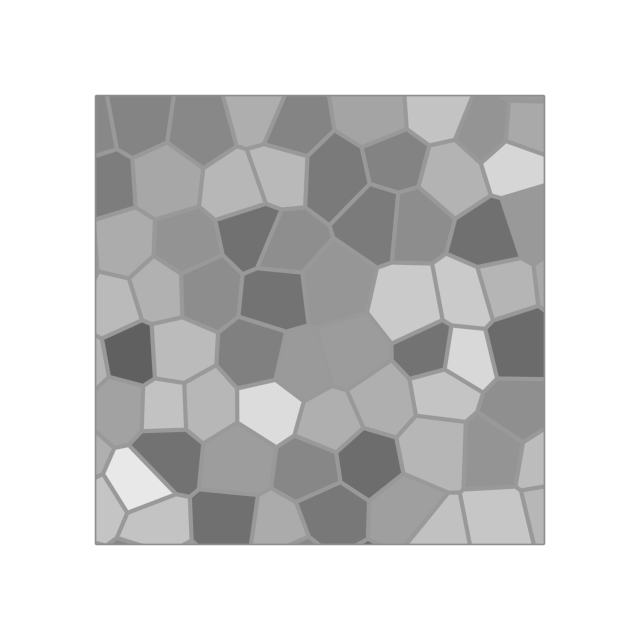
Write a WebGL 2 fragment shader that draws this pattern.

```glsl
#version 300 es
precision highp float;
// A square panel of grey Voronoi cells with even mid-grey joints on white.
// Sites are jittered on a staggered grid; joints use the exact distance to
// cell borders. The plain white margin makes opposite canvas edges continue.

uniform vec2 u_resolution;
out vec4 outColor;

const vec3 PAPER = vec3(1.0);
const vec3 JOINT = vec3(0.60);
const vec3 FRAME = vec3(0.56);

const float PANEL_HALF = 0.352;    // half side of the panel
const float PANEL_ROUND = 0.003;   // corner radius of the panel
const float FRAME_WIDTH = 0.0026;
const float JOINT_WIDTH = 0.0066;
const float CELL_SIZE = 0.0908;    // mean spacing of the sites
const float JITTER = 0.66;         // share of a grid square a site may roam
const float STAGGER = 0.4;         // sideways shift of every other row
const float MEAN_GREY = 0.62;
const float GREY_SPREAD = 0.33;

// Integer hash of a grid square: two values from 0 to 1.
vec2 hash2(ivec2 square, uint seed) {
    uvec2 v = uvec2(square + 1024) * 1664525u + 1013904223u + seed * 747796405u;
    v.x += v.y * 1664525u;
    v.y += v.x * 1664525u;
    v ^= v >> 16u;
    v.x += v.y * 1664525u;
    v.y += v.x * 1664525u;
    v ^= v >> 16u;
    return vec2(v >> 8u) / 16777216.0;
}

// Position of the site that belongs to a grid square.
vec2 sitePosition(ivec2 square, float jitter, float stagger) {
    float shift = stagger * (float(square.y & 1) - 0.5);
    vec2 offset = (hash2(square, 3u) - 0.5) * jitter;
    return vec2(square) + 0.5 + vec2(shift, 0.0) + offset;
}

// Grid square whose site lies nearest to p.
ivec2 nearestSquare(vec2 p) {
    ivec2 base = ivec2(floor(p));
    ivec2 nearest = base;
    float best = 1e5;
    for (int y = -2; y <= 2; y++) {
        for (int x = -2; x <= 2; x++) {
            ivec2 square = base + ivec2(x, y);
            vec2 toSite = sitePosition(square, JITTER, STAGGER) - p;
            float d = dot(toSite, toSite);
            if (d < best) {
                best = d;
                nearest = square;
            }
        }
    }
    return nearest;
}

// Distance from p to the closest border of the given cell.
float borderDistance(vec2 p, ivec2 cell) {
    vec2 site = sitePosition(cell, JITTER, STAGGER);
    float closest = 1e5;
    for (int y = -2; y <= 2; y++) {
        for (int x = -2; x <= 2; x++) {
            if (x == 0 && y == 0) continue;
            vec2 other = sitePosition(cell + ivec2(x, y), JITTER, STAGGER);
            float d = dot(0.5 * (site + other) - p, normalize(other - site));
            closest = min(closest, d);
        }
    }
    return closest;
}

// Signed distance to a square with rounded corners.
float roundedSquare(vec2 p, float halfSide, float radius) {
    vec2 q = abs(p) - halfSide + radius;
    return length(max(q, 0.0)) + min(max(q.x, q.y), 0.0) - radius;
}

// Grey of a cell: two hashes averaged, so middle tones are commonest.
vec3 cellColor(ivec2 cell) {
    vec2 h = hash2(cell, 11u);
    return vec3(MEAN_GREY + GREY_SPREAD * (h.x + h.y - 1.0));
}

// Smooth coverage: 0 below the edge, 1 above it.
float coverage(float d, float pixel) {
    return smoothstep(-0.75 * pixel, 0.75 * pixel, d);
}

void main() {
    vec2 p = fract(gl_FragCoord.xy / u_resolution) - 0.5;
    float pixel = 1.0 / min(u_resolution.x, u_resolution.y);

    // Cells and the joints between them
    vec2 grid = p / CELL_SIZE;
    ivec2 cell = nearestSquare(grid);
    float border = borderDistance(grid, cell) * CELL_SIZE;
    vec3 color = mix(JOINT, cellColor(cell), coverage(border - 0.5 * JOINT_WIDTH, pixel));

    // Thin frame, then the white margin
    float panel = roundedSquare(p, PANEL_HALF, PANEL_ROUND);
    color = mix(color, FRAME, coverage(panel + FRAME_WIDTH, pixel));
    color = mix(color, PAPER, coverage(panel, pixel));

    outColor = vec4(color, 1.0);
}
```
